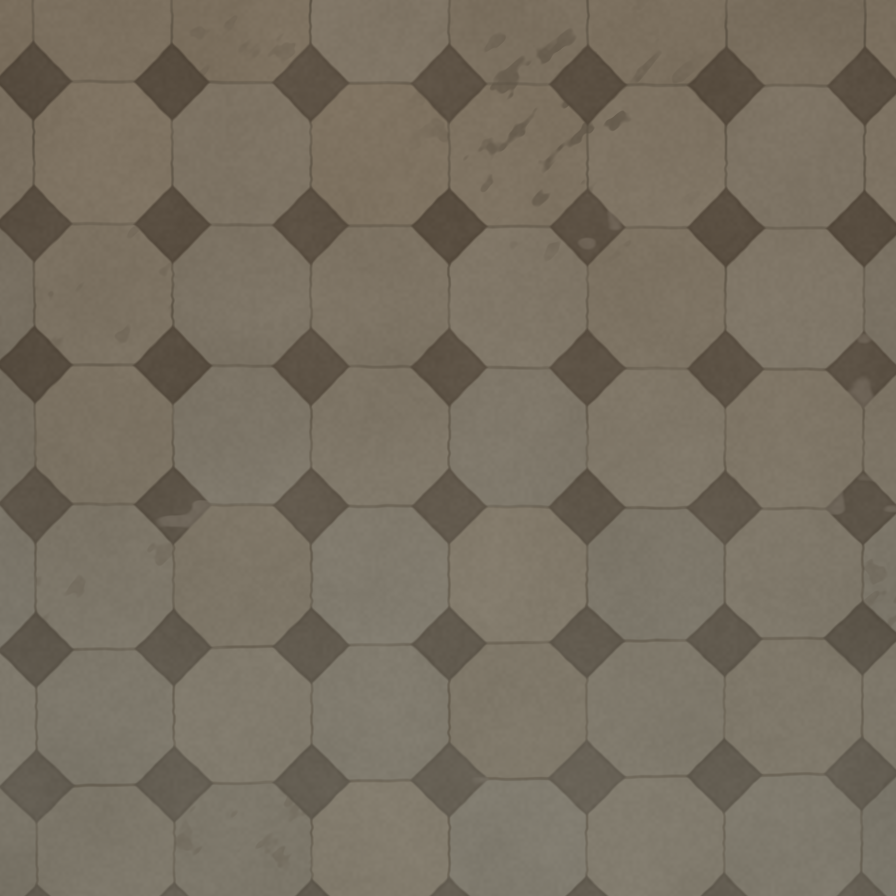
A three.js fragment shader for this pattern:

```glsl
// Worn floor of pale octagon tiles with small dark diamonds at their corners.
varying vec2 vUv;

const vec2  ANCHOR = vec2(0.5013, -0.022);   // centre of one diamond
const float PITCH_X_LOW = 0.1533;            // column spacing at the bottom
const float PITCH_X_HIGH = 0.1548;           // column spacing at the top
const float PITCH_Y = 0.1552;
const float ROW_BOW = 0.009;                 // uneven row spacing
const float TILT_LOW = 0.016;                // slope of the rows, bottom and top
const float TILT_HIGH = -0.006;
const float DIAMOND_RADIUS = 0.28;           // in tile pitches
const float GROUT_HALF_V = 0.006;
const float GROUT_HALF_H = 0.008;
const float SOFT = 0.011;
const vec3  PALE_LOW = vec3(0.495, 0.472, 0.420);
const vec3  PALE_HIGH = vec3(0.485, 0.440, 0.375);
const vec3  DARK_LOW = vec3(0.390, 0.365, 0.320);
const vec3  DARK_HIGH = vec3(0.350, 0.307, 0.255);
const vec3  GROUT = vec3(0.355, 0.320, 0.265);
const vec3  STAIN = vec3(0.365, 0.325, 0.270);

float hash(vec2 p) {
  vec3 q = fract(vec3(p.xyx) * 0.1031);
  q += dot(q, q.yzx + 33.33);
  return fract((q.x + q.y) * q.z);
}

float noise(vec2 p) {
  vec2 i = floor(p);
  vec2 f = fract(p);
  f = f * f * (3.0 - 2.0 * f);
  float low = mix(hash(i), hash(i + vec2(1.0, 0.0)), f.x);
  float high = mix(hash(i + vec2(0.0, 1.0)), hash(i + 1.0), f.x);
  return mix(low, high, f.y);
}

float fbm(vec2 p) {
  float sum = 0.0;
  float weight = 0.5;
  for (int i = 0; i < 4; i++) {
    sum += weight * noise(p);
    p = p * 2.03 + 17.0;
    weight *= 0.5;
  }
  return sum;
}

// Canvas to tile units, with diamonds centred on whole numbers.
vec2 floorGrid(vec2 uv) {
  float tilt = mix(TILT_LOW, TILT_HIGH, smoothstep(0.28, 0.44, uv.y));
  float y = uv.y - (uv.x - 0.5) * tilt;
  y += ROW_BOW * sin(3.14159 * uv.y);
  float pitchX = mix(PITCH_X_LOW, PITCH_X_HIGH, uv.y);
  return vec2((uv.x - ANCHOR.x) / pitchX, (y - ANCHOR.y) / PITCH_Y) + 20.0;
}

float groutLine(float offset, float halfWidth) {
  return 1.0 - smoothstep(halfWidth - 0.5 * SOFT, halfWidth + SOFT, abs(offset));
}

// Small slanted smudges, thinned out so that few tiles carry them.
float smudges(vec2 grid, vec2 uv) {
  vec2 p = grid * 5.0;
  vec2 slanted = vec2(p.x + p.y, 1.7 * (p.y - p.x)) * 0.75;
  float spots = smoothstep(0.70, 0.80, noise(slanted) * 0.8 + noise(slanted * 3.1) * 0.2);
  float area = 1.0 - smoothstep(0.05, 0.20, length(uv - vec2(0.63, 0.86)));
  float chosen = step(0.88, hash(floor(grid) + 5.0));
  return spots * max(0.7 * area, 0.25 * chosen);
}

void main() {
  vec2 grid = floorGrid(vUv);
  vec2 tileId = floor(grid);
  vec2 diamondId = floor(grid + 0.5);
  vec2 local = grid - diamondId;
  float cloud = fbm(vUv * 9.0) - 0.47;

  // Pale octagons, each a little different
  vec3 pale = mix(PALE_LOW, PALE_HIGH, smoothstep(0.1, 0.95, vUv.y));
  float shade = hash(tileId) - 0.5;
  float warmth = hash(tileId + 71.0) - 0.5;
  pale += 0.022 * shade + vec3(0.010, 0.0, -0.010) * warmth;
  pale += 0.045 * cloud;
  vec3 color = mix(pale, STAIN, smudges(grid, vUv));

  // Uneven grout: crisp and ragged upright, faint and soft across
  float ragged = (noise(vUv * vec2(40.0, 170.0)) - 0.5) * 0.012;
  float wavy = (noise(vUv * vec2(60.0, 30.0)) - 0.5) * 0.010;
  float wear = 0.55 + 0.6 * noise(vUv * 26.0 + 9.0);
  float upright = groutLine(local.x + ragged, GROUT_HALF_V) * mix(0.55, 0.85, vUv.y);
  float across = groutLine(local.y + wavy, GROUT_HALF_H) * 0.55;
  color = mix(color, GROUT, clamp(max(upright, across) * wear, 0.0, 1.0));

  // Dark diamonds with a thin shadowed rim
  float size = DIAMOND_RADIUS + 0.012 * (hash(diamondId + 31.0) - 0.5);
  float edge = (abs(local.x) + abs(local.y) - size) * 0.7071;
  edge += 0.008 * (noise(vUv * 90.0) - 0.5);
  vec3 dark = mix(DARK_LOW, DARK_HIGH, smoothstep(0.1, 0.75, vUv.y));
  dark += 0.022 * (hash(diamondId + 13.0) - 0.5) + 0.05 * cloud;
  float scuff = smoothstep(0.68, 0.85, noise(grid * vec2(5.0, 9.0) + 3.0));
  dark += 0.07 * scuff * step(0.86, hash(diamondId + 47.0));
  dark -= 0.018 * (1.0 - smoothstep(0.0, 0.025, abs(edge + 0.012)));
  color = mix(color, dark, 1.0 - smoothstep(-SOFT, SOFT, edge));

  // Fine grain and dimmer sides
  color += 0.016 * (noise(vUv * 240.0) - 0.5) + 0.010 * (noise(vUv * 110.0) - 0.5);
  float side = vUv.x - 0.55;
  color *= 1.015 - 0.16 * side * side;
  gl_FragColor = vec4(color, 1.0);
}
```
